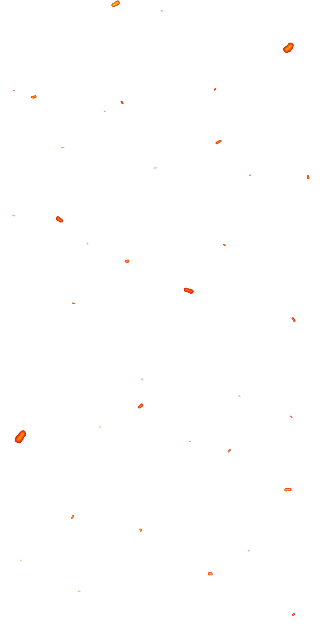
This pattern is drawn by a Shadertoy shader. Its source:

```glsl
// Sparse glowing embers scattered over a white ground.
// Each ember is a rotated capsule with a wavy rim; its colour runs from a
// dark red edge to a hot core. Size falls off smoothly with the ember index.

const int   EMBER_COUNT  = 37;
const float MAX_LENGTH   = 0.022;   // half length of the largest, canvas width = 1
const float SIZE_FALLOFF = 0.2;     // how quickly later embers shrink
const float MIN_RADIUS   = 0.0015;
const float RIM_WAVE     = 0.09;    // outline wobble relative to the radius
const float MAX_TILT     = 1.5;     // radians away from horizontal
const float PI           = 3.14159;

const vec3 GROUND  = vec3(1.0);
const vec3 CRIMSON = vec3(0.68, 0.04, 0.06);
const vec3 SCARLET = vec3(0.95, 0.23, 0.02);
const vec3 ORANGE  = vec3(1.0, 0.53, 0.0);
const vec3 YELLOW  = vec3(1.0, 0.93, 0.1);

// Four random values from one index
vec4 hash4(float n) {
    vec4 p = fract(vec4(n) * vec4(0.1031, 0.1030, 0.0973, 0.1099));
    p += dot(p, p.wzxy + 33.33);
    return fract((p.xxyz + p.yzzw) * p.zywx);
}

mat2 rotation(float angle) {
    float c = cos(angle), s = sin(angle);
    return mat2(c, -s, s, c);
}

float capsule(vec2 p, float halfLength, float radius) {
    p.x -= clamp(p.x, radius - halfLength, halfLength - radius);
    return length(p) - radius;
}

// Uneven rim from layered sines around the centre
float rimWave(vec2 p, float phase) {
    float a = atan(p.y, p.x + 1e-6);
    return sin(3.0 * a + phase) + 0.6 * sin(7.0 * a - 2.0 * phase);
}

vec3 emberColor(float heat) {
    vec3 c = mix(CRIMSON, SCARLET, smoothstep(0.0, 0.3, heat));
    c = mix(c, ORANGE, smoothstep(0.3, 0.62, heat));
    return mix(c, YELLOW, smoothstep(0.62, 1.0, heat));
}

void mainImage(out vec4 fragColor, in vec2 fragCoord) {
    vec2 uv = fragCoord / iResolution.x;
    float height = iResolution.y / iResolution.x;
    float pixel = 1.0 / iResolution.x;
    vec3 color = GROUND;

    for (int i = 0; i < EMBER_COUNT; i++) {
        float n = float(i);
        vec4 place = hash4(n + 3.7);
        vec4 look = hash4(n + 91.3);

        // Evenly spread sequence, loosened by a random offset
        vec2 center = fract(n * vec2(0.7549, 0.5698) + vec2(0.11, 0.35)
                            + 0.14 * (place.xy - 0.5));
        vec2 p = uv - center * vec2(1.0, height);

        // Large embers are rounder, small ones are slivers
        float scale = 1.0 / (1.0 + SIZE_FALLOFF * n);
        float halfLength = MAX_LENGTH * scale;
        float aspect = min(mix(0.2, 0.65, look.x) + 0.3 * scale, 0.9);
        float radius = max(halfLength * aspect, MIN_RADIUS);
        halfLength = max(halfLength, radius);

        p = rotation((place.z * 2.0 - 1.0) * MAX_TILT * sqrt(place.w)) * p;
        float dist = capsule(p, halfLength, radius)
                   + RIM_WAVE * radius * rimWave(p, look.y * 2.0 * PI);

        // Heat rises from rim to core; the smallest embers may be faint
        float depth = clamp(-dist / radius, 0.0, 1.0);
        float heat = mix(0.45, 1.1, look.z) * (0.12 + 0.88 * depth);
        float opacity = 1.0 - 0.7 * look.w * (1.0 - scale) * step(0.6, n / float(EMBER_COUNT));
        float cover = smoothstep(0.5 * pixel, -0.5 * pixel, dist);
        color = mix(color, emberColor(heat), cover * opacity);
    }

    fragColor = vec4(color, 1.0);
}
```
